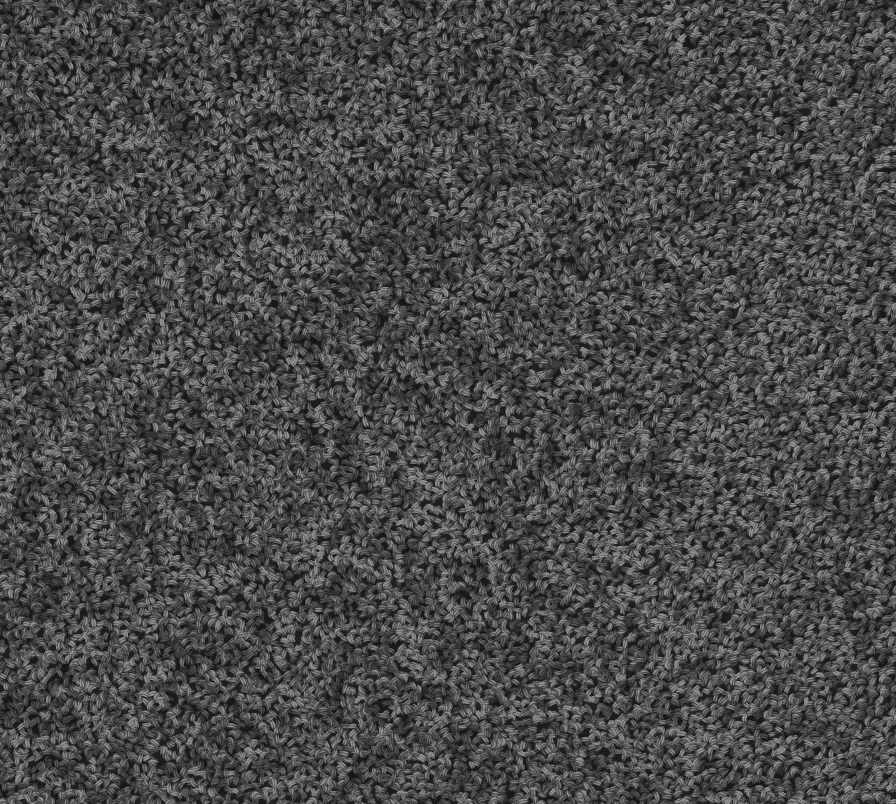
Reproduce this texture procedurally as a WebGL 2 fragment shader.

```glsl
#version 300 es
precision highp float;

uniform vec2 u_resolution;
out vec4 fragColor;

const float LOOPS_PER_HEIGHT = 88.0;
const int LAYERS = 3;

float hash(vec2 p) {
  vec3 q = fract(p.xyx * 0.1031);
  q += dot(q, q.yzx + 33.33);
  return fract((q.x + q.y) * q.z);
}

float noise(vec2 p) {
  vec2 i = floor(p), f = fract(p);
  f = f * f * (3.0 - 2.0 * f);
  float low = mix(hash(i), hash(i + vec2(1.0, 0.0)), f.x);
  float high = mix(hash(i + vec2(0.0, 1.0)), hash(i + vec2(1.0)), f.x);
  return mix(low, high, f.y);
}

vec2 rotate(vec2 v, float angle) {
  float c = cos(angle), s = sin(angle);
  return mat2(c, s, -s, c) * v;
}

// One bent yarn loop: x = brightness, y = roundness, z = coverage
vec3 yarnLoop(vec2 p, float bend, float halfLength, float radius, float phase) {
  p.y += bend * p.x * p.x;
  float along = p.x / (halfLength + radius);
  float across = p.y / radius;
  float d = length(vec2(p.x - clamp(p.x, -halfLength, halfLength), p.y)) / radius;
  float roundness = sqrt(max(1.0 - d * d, 0.0));
  float strands = 0.82 + 0.25 * cos(across * 6.3 + along * 1.8 + phase);
  float light = 0.22 + 0.8 * roundness + 0.14 * across;
  float ends = 1.0 - 0.62 * along * along;
  return vec3(light * ends * strands, roundness, smoothstep(1.0, 0.65, d));
}

// Overlapping loops of one layer: x = weighted brightness, y = weight
vec2 loopLayer(vec2 p, float layer, float lean, float spread) {
  float turn = layer * 1.1 + 0.4;
  vec2 q = rotate(p, turn) + layer * 37.3 + 200.0;
  vec2 cell = floor(q);
  vec2 sum = vec2(0.0);
  for (int y = -1; y <= 1; y++) {
    for (int x = -1; x <= 1; x++) {
      vec2 id = cell + vec2(x, y);
      vec2 seed = id + layer * 113.0;
      vec2 jitter = vec2(hash(seed + 5.2), hash(seed + 61.7)) - 0.5;
      float pick = hash(seed + 17.9);
      float height = hash(seed + 91.4);
      float angle = lean + (hash(seed + 43.1) - 0.5) * spread;
      vec2 local = rotate(q - id - 0.5 - jitter * 0.8, -turn - angle);
      float bend = mix(-0.5, 1.3, pick);
      float halfLength = mix(0.2, 0.38, hash(seed + 77.3));
      vec3 loop = yarnLoop(local, bend, halfLength, mix(0.27, 0.34, pick), pick * 6.28);
      float tone = mix(0.75, 1.12, hash(seed + 29.6)) * mix(0.55, 1.08, height);
      float weight = loop.z * exp(8.0 * (height * 0.65 + loop.y * 0.4));
      sum += vec2(loop.x * tone, 1.0) * weight;
    }
  }
  return sum;
}

// Tufts and the gaps between them, lining up in slanted rows
float tuftShade(vec2 p, float order) {
  float tufts = noise(rotate(p, 0.6) * 64.0 + 111.0);
  float warp = noise(p * 17.0 + 3.0) * 7.0;
  float rows = 0.5 + 0.5 * sin(dot(p, vec2(0.8, -0.6)) * 250.0 + warp);
  float pile = mix(tufts, rows, 0.36 * order);
  return mix(0.66, 1.12, smoothstep(0.1, 0.72, pile));
}

void main() {
  vec2 p = gl_FragCoord.xy / u_resolution.y;
  float order = smoothstep(0.45, 1.1, p.x + 0.25 * (noise(p * 4.0) - 0.5));

  // Loop directions drift slowly and agree more where rows form
  float lean = mix(noise(p * 12.0 + 50.0) * 4.0 - 1.6, 0.5, order);
  float spread = mix(2.8, 1.9, order);

  // Dark ground under the pile
  vec2 sum = vec2(0.12, 1.0) * 4.0;
  for (int i = 0; i < LAYERS; i++) {
    sum += loopLayer(p * LOOPS_PER_HEIGHT, float(i), lean, spread);
  }
  float pile = sum.x / sum.y;

  // Broad wear and lighting
  float broad = 0.96 + 0.08 * noise(p * 6.0 + 20.0);
  broad *= 1.0 + 0.05 * order - 0.07 * smoothstep(0.82, 1.0, p.y);

  float gray = 0.045 + 0.56 * pile * tuftShade(p, order) * broad;
  fragColor = vec4(vec3(min(gray, 0.56)), 1.0);
}
```
